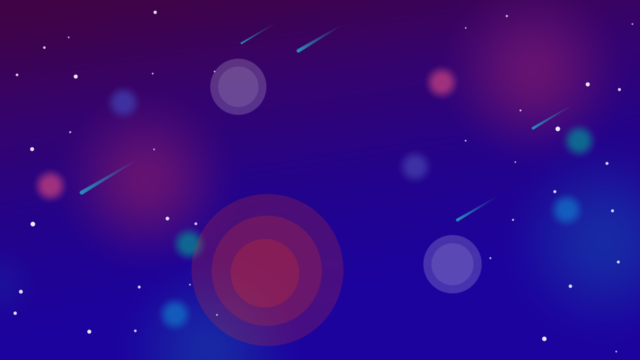
Give the GLSL for this background, as a WebGL 1 fragment shader.

```glsl
precision highp float;

uniform vec2 u_resolution;

#define MAGENTA vec3(0.42, 0.08, 0.44)
#define AZURE vec3(0.09, 0.18, 0.65)
#define PINK vec3(0.70, 0.22, 0.50)
#define TEAL vec3(0.04, 0.47, 0.57)
#define SKY vec3(0.07, 0.40, 0.76)
#define INDIGO vec3(0.25, 0.22, 0.66)
#define SUN_RED vec3(0.85, 0.20, 0.15)
#define COMET_BLUE vec3(0.16, 0.60, 0.75)
#define COMET_DIR vec2(0.860, 0.510)
#define ORB_RADIUS 0.054
#define STAR_CELL 0.165
#define STAR_DENSITY 0.85

// Lengths are in canvas heights; pixel is the width of one pixel.
float pixel;

vec2 hash2(vec2 cell) {
  vec2 q = vec2(dot(cell, vec2(127.1, 311.7)), dot(cell, vec2(269.5, 183.3)));
  return fract(sin(q) * 43758.55);
}

// Tilted sky gradient from plum to deep blue
vec3 sky(vec2 p) {
  float t = 1.0 - p.y + 0.15 * p.x;
  vec3 color = mix(vec3(0.25, 0.01, 0.27), vec3(0.21, 0.01, 0.42), smoothstep(0.0, 0.38, t));
  color = mix(color, vec3(0.13, 0.01, 0.56), smoothstep(0.25, 0.75, t));
  return mix(color, vec3(0.11, 0.01, 0.62), smoothstep(0.65, 1.0, t));
}

void glow(inout vec3 color, vec2 p, vec2 center, float radius, vec3 tint, float alpha) {
  float falloff = 1.0 - smoothstep(0.0, radius, distance(p, center));
  color = mix(color, tint, alpha * falloff);
}

void orb(inout vec3 color, vec2 p, vec2 center, vec3 tint) {
  float mask = 1.0 - smoothstep(0.25, 1.0, distance(p, center) / ORB_RADIUS);
  color = mix(color, tint, 0.85 * mask);
}

void disc(inout vec3 color, vec2 p, vec2 center, float radius, vec3 tint, float alpha) {
  float edge = distance(p, center) - radius;
  color = mix(color, tint, alpha * (1.0 - smoothstep(-pixel, pixel, edge)));
}

void moon(inout vec3 color, vec2 p, vec2 center, float radius) {
  disc(color, p, center, radius, vec3(0.95), 0.20);
  disc(color, p, center, radius * 0.72, vec3(0.95), 0.11);
}

// Streak with a bright round head and a thinning, fading tail
void comet(inout vec3 color, vec2 p, vec2 head, float span, float width) {
  vec2 q = p - head;
  float along = clamp(dot(q, COMET_DIR), 0.0, span);
  float fade = 1.0 - along / span;
  float edge = length(q - COMET_DIR * along) - width * mix(0.3, 1.0, fade);
  color = mix(color, COMET_BLUE, 0.9 * fade * (1.0 - smoothstep(-pixel, pixel, edge)));
}

// One jittered star per grid cell, thinned out around the middle
float stars(vec2 p) {
  vec2 cell = floor(p / STAR_CELL);
  vec2 jitter = hash2(cell + 3.0);
  vec2 traits = hash2(cell + 47.0);
  vec2 center = (cell + 0.1 + 0.8 * jitter) * STAR_CELL;
  float radius = mix(0.0022, 0.0068, traits.x * traits.x);
  float present = step(traits.y, STAR_DENSITY) * step(0.27, abs(center.x - 0.88));
  float shape = 1.0 - smoothstep(-pixel, pixel, distance(p, center) - radius);
  return present * shape * mix(0.65, 1.0, traits.x);
}

void main() {
  vec2 p = gl_FragCoord.xy / u_resolution.y;
  pixel = 1.0 / u_resolution.y;
  vec3 color = sky(p);

  // Broad nebula glows
  glow(color, p, vec2(0.405, 0.502), 0.28, MAGENTA, 0.90);
  glow(color, p, vec2(1.481, 0.803), 0.29, MAGENTA, 0.90);
  glow(color, p, vec2(1.678, 0.329), 0.31, AZURE, 0.90);
  glow(color, p, vec2(0.579, 0.028), 0.28, AZURE, 0.85);
  glow(color, p, vec2(0.0, 0.213), 0.12, AZURE, 0.30);

  // Soft orbs
  orb(color, p, vec2(0.343, 0.715), INDIGO);
  orb(color, p, vec2(1.153, 0.537), INDIGO);
  orb(color, p, vec2(0.140, 0.484), PINK);
  orb(color, p, vec2(1.227, 0.771), PINK);
  orb(color, p, vec2(1.609, 0.609), TEAL);
  orb(color, p, vec2(0.525, 0.322), TEAL);
  orb(color, p, vec2(1.574, 0.417), SKY);
  orb(color, p, vec2(0.486, 0.127), SKY);

  // Ringed sun and pale moons
  disc(color, p, vec2(0.743, 0.250), 0.211, SUN_RED, 0.23);
  disc(color, p, vec2(0.741, 0.248), 0.153, SUN_RED, 0.23);
  disc(color, p, vec2(0.736, 0.241), 0.095, SUN_RED, 0.25);
  moon(color, p, vec2(0.662, 0.759), 0.078);
  moon(color, p, vec2(1.257, 0.266), 0.081);

  // Comets
  comet(color, p, vec2(0.829, 0.859), 0.140, 0.0050);
  comet(color, p, vec2(0.671, 0.880), 0.112, 0.0025);
  comet(color, p, vec2(0.227, 0.465), 0.180, 0.0055);
  comet(color, p, vec2(1.481, 0.644), 0.128, 0.0038);
  comet(color, p, vec2(1.271, 0.389), 0.129, 0.0042);

  color = mix(color, vec3(0.96, 0.95, 1.0), stars(p));
  gl_FragColor = vec4(color, 1.0);
}
```
